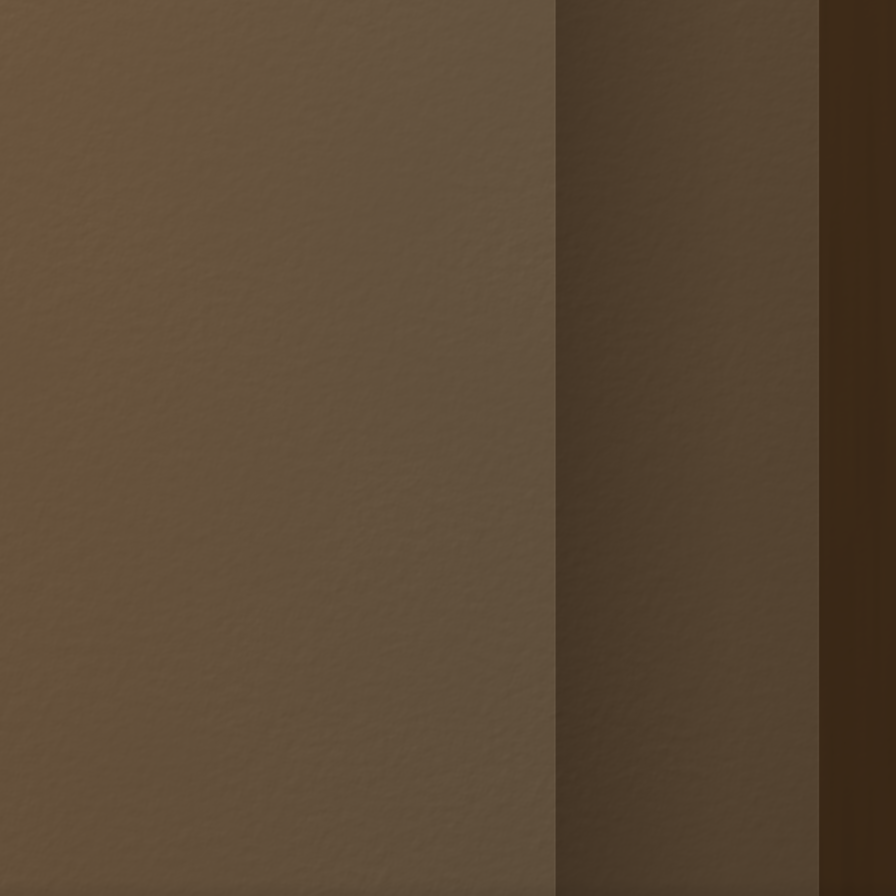
This texture is drawn by a WebGL 1 fragment shader. Its source:

```glsl
precision highp float;
// Three overlapping vertical brown leather panels with soft shadows and fine embossed grain.

uniform vec2 u_resolution;

// Panel borders, as fractions of the width
const float FRONT_EDGE = 0.620;
const float MIDDLE_EDGE = 0.914;

// Panel colours, from the left side to the right side of each
const vec3 FRONT_LEFT = vec3(0.405, 0.323, 0.235);
const vec3 FRONT_RIGHT = vec3(0.383, 0.317, 0.240);
const vec3 MIDDLE_SHADE = vec3(0.272, 0.212, 0.150);
const vec3 MIDDLE_LIT = vec3(0.335, 0.268, 0.195);
const vec3 BACK_COLOR = vec3(0.232, 0.160, 0.090);

const float SHADOW_REACH = 0.20;
const float TOP_LIGHT = 0.07;
const float GRAIN_SCALE = 130.0;
const float GRAIN_DEPTH = 0.042;
const float MOTTLE_DEPTH = 0.025;
const float RIM_WIDTH = 0.0025;
const float RIM_LIGHT = 0.035;
const vec2 LIGHT_STEP = vec2(-0.0014, 0.0018);

float hash(vec2 p) {
    vec3 q = fract(vec3(p.xyx) * 0.1031);
    q += dot(q, q.yzx + 33.33);
    return fract((q.x + q.y) * q.z);
}

float valueNoise(vec2 p) {
    vec2 cell = floor(p);
    vec2 f = fract(p);
    f = f * f * (3.0 - 2.0 * f);
    float low = mix(hash(cell), hash(cell + vec2(1.0, 0.0)), f.x);
    float high = mix(hash(cell + vec2(0.0, 1.0)), hash(cell + vec2(1.0)), f.x);
    return mix(low, high, f.y);
}

// Octaves are rotated so that the lattice does not show
float fbm(vec2 p) {
    float sum = 0.0;
    float weight = 0.5;
    for (int i = 0; i < 3; i++) {
        sum += weight * valueNoise(p);
        p = mat2(1.36, 1.02, -1.02, 1.36) * p + 17.3;
        weight *= 0.5;
    }
    return sum;
}

// Pebbled surface with slightly slanted creases
float leatherHeight(vec2 uv) {
    vec2 p = mat2(0.87, 0.42, -0.50, 0.91) * uv * GRAIN_SCALE;
    return fbm(p + 40.0) + 0.5 * valueNoise(p * vec2(0.45, 0.8) + 91.0);
}

float rim(float x, float edge) {
    return smoothstep(edge - RIM_WIDTH, edge, x);
}

void main() {
    vec2 uv = gl_FragCoord.xy / u_resolution;
    float pixel = 1.0 / u_resolution.x;

    // Front panel
    vec3 front = mix(FRONT_LEFT, FRONT_RIGHT, smoothstep(0.0, FRONT_EDGE, uv.x));
    front += RIM_LIGHT * rim(uv.x, FRONT_EDGE);

    // Middle panel, shaded beside the front one
    float reach = clamp((uv.x - FRONT_EDGE) / SHADOW_REACH, 0.0, 1.0);
    vec3 middle = mix(MIDDLE_SHADE, MIDDLE_LIT, pow(reach, 0.8));
    middle += RIM_LIGHT * rim(uv.x, MIDDLE_EDGE);

    // Back strip with faint vertical streaks
    float streak = valueNoise(vec2(uv.x * 140.0, uv.y * 6.0)) - 0.5;
    vec3 back = BACK_COLOR * (1.0 + 0.05 * streak);

    float pastFront = smoothstep(-pixel, pixel, uv.x - FRONT_EDGE);
    float pastMiddle = smoothstep(-pixel, pixel, uv.x - MIDDLE_EDGE);
    vec3 color = mix(mix(front, middle, pastFront), back, pastMiddle);

    // Light falling from above, and a dim lower border
    color *= 1.0 + TOP_LIGHT * (uv.y - 0.5);
    color *= mix(0.95, 1.0, smoothstep(0.0, 0.02, uv.y));

    // Embossed grain and broad mottling
    float relief = leatherHeight(uv) - leatherHeight(uv + LIGHT_STEP);
    float patches = fbm(uv * 7.0 + 5.0);
    float mottle = patches - 0.44;
    float grain = GRAIN_DEPTH * relief * (0.5 + patches);
    float leather = 1.0 - 0.85 * pastMiddle;
    color *= 1.0 + MOTTLE_DEPTH * mottle * leather;
    color += grain * leather * mix(1.0, 0.8, pastFront);

    gl_FragColor = vec4(clamp(color, 0.0, 1.0), 1.0);
}
```
